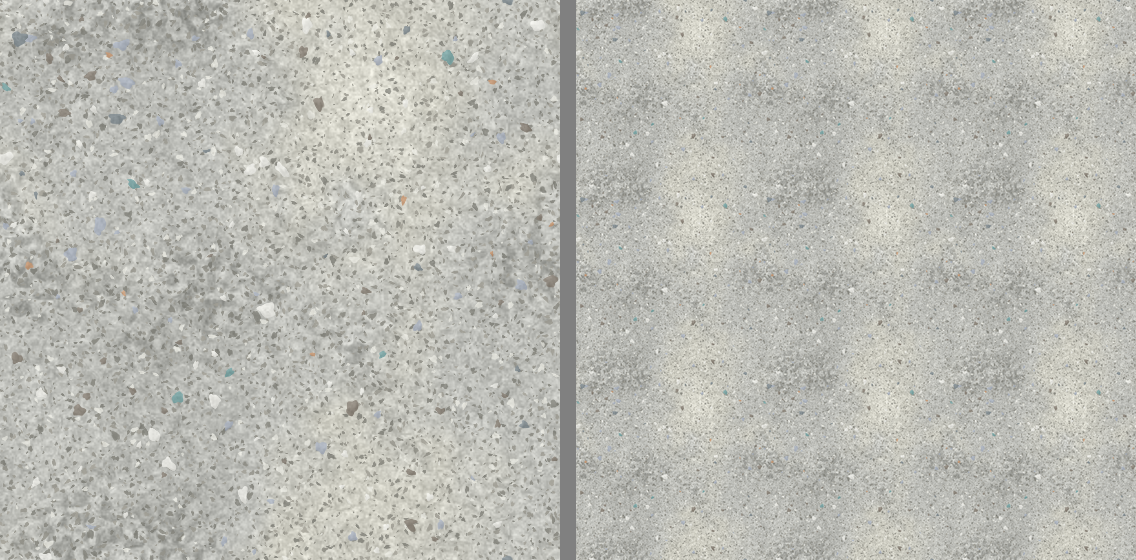
Left: one tile. Right: repeated 3 by 3.
This texture is drawn by a three.js fragment shader. Its source:

```glsl
// Weathered concrete: pale sandy cement with dark specks and scattered coloured pebbles.
varying vec2 vUv;

#define BASE_TONE 0.782
#define CLOUD_CONTRAST 0.20
#define GRAIN_CONTRAST 0.25
#define SPECK_CELLS 92.0
#define SPECK_DENSITY 0.60
#define GRIT_CELLS 47.0
#define GRIT_DENSITY 0.32
#define PEBBLE_CELLS 20.0
#define PEBBLE_DENSITY 0.40
#define EDGE_WIDTH 0.0013

vec3 hash3(vec2 cell, float seed) {
  vec3 p = fract(vec3(cell.xyx + seed * 17.3) * vec3(0.1031, 0.1030, 0.0973));
  p += dot(p, p.yxz + 33.33);
  return fract((p.xxy + p.yzz) * p.zyx);
}

// Value noise that wraps after a whole number of cells.
float noise(vec2 uv, float cells, float seed) {
  vec2 p = uv * cells;
  vec2 i = floor(p);
  vec2 f = fract(p);
  f = f * f * (3.0 - 2.0 * f);
  float a = hash3(mod(i, cells), seed).x;
  float b = hash3(mod(i + vec2(1.0, 0.0), cells), seed).x;
  float c = hash3(mod(i + vec2(0.0, 1.0), cells), seed).x;
  float d = hash3(mod(i + 1.0, cells), seed).x;
  return mix(mix(a, b, f.x), mix(c, d, f.x), f.y);
}

float fbm(vec2 uv, float cells, float seed) {
  float sum = 0.0;
  float weight = 0.5;
  for (int i = 0; i < 4; i++) {
    sum += weight * noise(uv, cells, seed + float(i));
    cells *= 2.0;
    weight *= 0.5;
  }
  return sum / 0.9375;
}

// Irregular stones, one per cell at most: x coverage, y random pick, z side shading.
vec3 stones(vec2 uv, float cells, float density, vec2 sizes, float seed) {
  vec2 p = uv * cells;
  vec2 home = floor(p);
  float edge = EDGE_WIDTH * cells;
  vec3 result = vec3(0.0);
  for (int y = -1; y <= 1; y++) {
    for (int x = -1; x <= 1; x++) {
      vec2 cell = home + vec2(float(x), float(y));
      vec2 key = mod(cell, cells);
      vec3 place = hash3(key, seed);
      vec3 look = hash3(key, seed + 5.0);
      if (place.z > density) continue;
      vec2 d = p - cell - place.xy;
      float turn = look.x * 6.2832;
      vec2 q = mat2(cos(turn), sin(turn), -sin(turn), cos(turn)) * d;
      q.y *= 1.0 + 0.7 * fract(look.x * 37.0);
      float angle = atan(q.y, q.x + 0.00001);
      float size = mix(sizes.x, sizes.y, look.y * look.y);
      float radius = size * (1.0 + 0.15 * sin(3.0 * angle + turn) + 0.09 * sin(5.0 * angle));
      float cover = 1.0 - smoothstep(-edge, edge, length(q) - radius);
      if (cover > result.x) result = vec3(cover, look.z, dot(d, vec2(-0.5, 0.8)) / size);
    }
  }
  return result;
}

vec3 pebbleColour(float pick) {
  vec3 white = vec3(0.91, 0.91, 0.89);
  vec3 brown = vec3(0.53, 0.50, 0.46);
  vec3 blueGrey = vec3(0.66, 0.69, 0.74);
  vec3 slate = vec3(0.50, 0.54, 0.56);
  vec3 teal = vec3(0.46, 0.63, 0.63);
  vec3 rust = vec3(0.77, 0.59, 0.45);
  vec3 colour = mix(white, brown, step(0.40, pick));
  colour = mix(colour, blueGrey, step(0.61, pick));
  colour = mix(colour, slate, step(0.79, pick));
  colour = mix(colour, teal, step(0.88, pick));
  return mix(colour, rust, step(0.96, pick));
}

void main() {
  // Small warp that hides the noise lattice.
  vec2 warp = vec2(noise(vUv, 61.0, 1.0), noise(vUv, 61.0, 2.0)) - 0.5;
  vec2 uv = vUv + 0.008 * warp;

  // Broad stains and sandy grain.
  float cloud = fbm(vUv, 3.0, 11.0);
  float stain = smoothstep(0.52, 0.76, fbm(uv, 4.0, 23.0));
  float grain = 0.22 * noise(uv, 53.0, 31.0) + 0.33 * noise(uv, 113.0, 32.0)
              + 0.45 * noise(uv, 229.0, 33.0) + 0.30 * noise(vUv, 307.0, 34.0) - 0.65;
  float tone = BASE_TONE + CLOUD_CONTRAST * (cloud - 0.5) + GRAIN_CONTRAST * grain;
  tone -= 0.13 * stain * smoothstep(0.35, 0.75, noise(uv, 79.0, 41.0));
  float warmth = smoothstep(0.35, 0.65, cloud) * (1.0 - stain);
  vec3 colour = tone + mix(vec3(-0.002, 0.002, -0.018), vec3(0.006, 0.002, -0.042), warmth);

  // Fine dark specks, then mixed pale and dark grit.
  vec3 speck = stones(uv, SPECK_CELLS, SPECK_DENSITY, vec2(0.14, 0.44) * (1.0 + 0.25 * stain), 51.0);
  vec3 speckColour = mix(vec3(0.46, 0.46, 0.43), vec3(0.64, 0.63, 0.59), speck.y);
  colour = mix(colour, speckColour, 0.78 * speck.x);
  vec3 grit = stones(uv, GRIT_CELLS, GRIT_DENSITY, vec2(0.11, 0.34), 67.0);
  vec3 gritColour = mix(vec3(0.50, 0.50, 0.47), vec3(0.91, 0.91, 0.88), step(0.45, grit.y));
  colour = mix(colour, gritColour + 0.1 * grain, 0.8 * grit.x);

  // Larger pebbles, lit from the upper left.
  vec3 pebble = stones(uv, PEBBLE_CELLS, PEBBLE_DENSITY, vec2(0.10, 0.28), 83.0);
  vec3 pebbleTone = pebbleColour(pebble.y) + 0.05 * pebble.z + 0.12 * grain;
  colour = mix(colour, pebbleTone, 0.88 * pebble.x);

  gl_FragColor = vec4(clamp(colour, 0.0, 1.0), 1.0);
}
```
